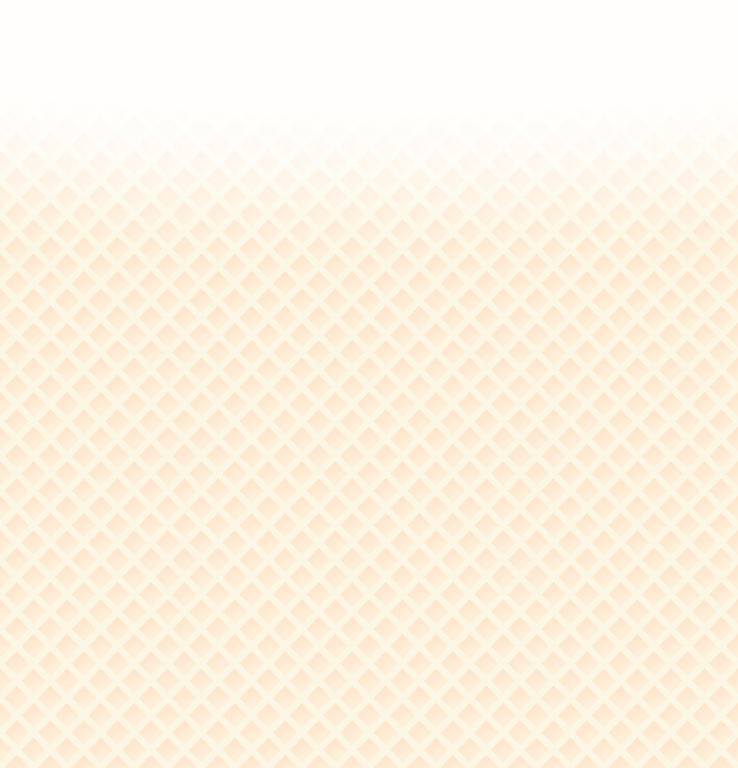
Give the GLSL for this pattern, as a Shadertoy shader.

```glsl
// Pale waffle lattice of soft peach diamonds that fades to white at the top.

const vec3 WHITE = vec3(1.0, 0.998, 0.992);
const vec3 CREAM = vec3(0.984, 0.969, 0.894);
const vec3 PEACH = vec3(1.0, 0.938, 0.855);
const vec3 SHADE = vec3(0.995, 0.898, 0.795);

// Diagonal lattice coordinates: every whole-number pair is a diamond centre.
vec2 latticeCoords(vec2 uv, vec2 period, vec2 origin) {
    vec2 p = (uv - origin) / period;
    return vec2(p.x + p.y, p.x - p.y);
}

// Coverage of a square of the given half size, with a soft rim.
float squareMask(vec2 cell, float halfSize, float blur) {
    float d = max(abs(cell.x), abs(cell.y)) - halfSize;
    return 1.0 - smoothstep(-blur, blur, d);
}

// Recessed shading, strongest below the upper-left rim.
float recessShade(vec2 cell, float halfSize) {
    float upperLeft = smoothstep(-halfSize, halfSize, -cell.y);
    float upperRight = smoothstep(0.0, halfSize, cell.x);
    return clamp(0.75 * upperLeft + 0.3 * upperRight, 0.0, 1.0);
}

// Waffle surface: cream ribs around shaded peach hollows.
vec3 waffle(vec2 lattice, float halfSize, float blur) {
    vec2 cell = fract(lattice + 0.5) - 0.5;
    vec3 hollow = mix(PEACH, SHADE, recessShade(cell, halfSize));
    return mix(CREAM, hollow, squareMask(cell, halfSize, blur));
}

// White veil from the top, dipping slightly in the middle.
float topVeil(vec2 uv, float dip) {
    float side = 2.0 * uv.x - 1.0;
    float depth = 1.0 - uv.y - dip * (1.0 - side * side);
    return 1.0 - smoothstep(0.095, 0.345, depth);
}

void mainImage(out vec4 fragColor, in vec2 fragCoord) {
    vec2 uv = fragCoord / iResolution.xy;
    vec2 period = vec2(1.0 / 22.0, 0.045);
    vec2 lattice = latticeCoords(uv, period, vec2(0.0, 0.6085));

    // Rim softness never drops below one pixel.
    vec2 pixel = 1.0 / (iResolution.xy * period);
    float blur = max(0.035, 0.75 * max(pixel.x, pixel.y));

    vec3 color = waffle(lattice, 0.36, blur);
    color = mix(color, WHITE, topVeil(uv, 0.02));
    fragColor = vec4(color, 1.0);
}
```
